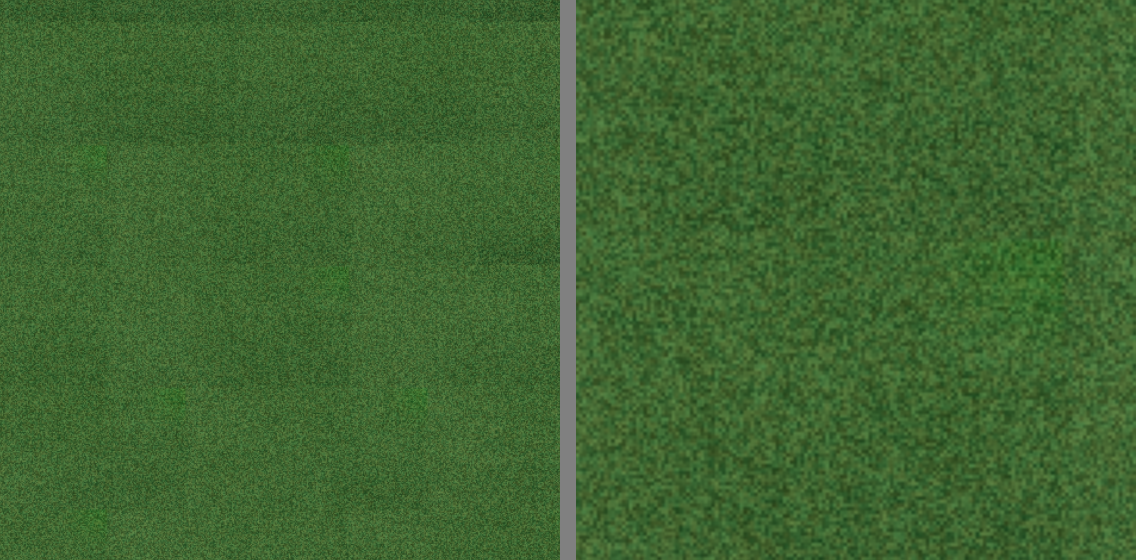
Left: the whole. Right: its middle third, enlarged.
Give the GLSL for this texture, as a WebGL 1 fragment shader.

```glsl
precision highp float;

uniform vec2 u_resolution;

const vec3 TURF = vec3(0.250, 0.402, 0.191);
const vec3 FRESH_TINT = vec3(-0.026, 0.024, -0.022);  // vivid tile corners
const vec3 WORN_TINT = vec3(0.011, 0.008, 0.008);     // pale left sides
const vec3 SHADE_TINT = vec3(-0.035, -0.040, -0.020); // dark lower ends
const vec3 GRAIN_TINT = vec3(0.185, 0.225, 0.145);
const vec3 HUE_TINT = vec3(0.070, -0.005, -0.015);

const vec2 TILE_SIZE = vec2(0.4323, 0.2168);
const vec2 TILE_ORIGIN = vec2(0.193, 0.092);
const float LOW_ROW_SHIFT = 0.140;
const float TOP_ROW_SHIFT = 0.228;
const float SEAM_SOFTNESS = 0.004;
const float COARSE_GRAIN = 290.0;
const float FINE_GRAIN = 470.0;
const float WEAVE_COUNT = 190.0;
const float WEAVE_DEPTH = 0.014;
const float MOTTLE_DEPTH = 0.016;

float hash(vec2 p) {
  vec3 q = fract(vec3(p.xyx) * 0.1031);
  q += dot(q, q.yzx + 33.33);
  return fract((q.x + q.y) * q.z);
}

// Smooth value noise centred on zero
float noise(vec2 p) {
  vec2 cell = floor(p);
  vec2 f = fract(p);
  f *= f * (3.0 - 2.0 * f);
  float low = mix(hash(cell), hash(cell + vec2(1.0, 0.0)), f.x);
  float high = mix(hash(cell + vec2(0.0, 1.0)), hash(cell + 1.0), f.x);
  return mix(low, high, f.y) - 0.5;
}

// Colour offset of the staggered turf tiles
vec3 tileTint(vec2 uv) {
  float row = floor((uv.y - TILE_ORIGIN.y) / TILE_SIZE.y);
  float topRows = step(2.5, row);
  float lowRow = 1.0 - step(0.5, abs(row));
  float shift = LOW_ROW_SHIFT * lowRow + TOP_ROW_SHIFT * topRows;
  vec2 grid = (uv - TILE_ORIGIN - vec2(shift, 0.0)) / TILE_SIZE;
  vec2 id = floor(grid);
  vec2 t = fract(grid);

  // Fade each tint out at the seams
  vec2 soft = SEAM_SOFTNESS / TILE_SIZE;
  vec2 fade = smoothstep(vec2(0.0), soft, t) * smoothstep(vec2(0.0), soft, 1.0 - t);
  float inside = fade.x * fade.y;

  // Fresh corner: every tile in even rows, alternate tiles in odd rows
  float odd = mod(row, 2.0);
  float skipped = odd * step(0.5, mod(id.x + (row - 1.0) * 0.5, 2.0));
  float corner = smoothstep(0.78, 0.98, t.x) * smoothstep(0.60, 0.95, t.y);
  corner *= (1.0 - topRows) * (1.0 - skipped);

  // Shade gathers toward the lower right, strongest in the top rows
  float lower = smoothstep(0.75, 0.0, t.y);
  float shade = lower * mix(0.10 + 0.35 * t.x, 0.55 + 0.25 * t.x, topRows);
  shade *= 0.75 + 0.5 * hash(id + 17.0);
  float worn = (1.0 - smoothstep(0.0, 0.75, t.x)) * (1.0 - 0.6 * topRows);

  return inside * (FRESH_TINT * corner + SHADE_TINT * shade + WORN_TINT * worn);
}

// Dark lower ends of the narrow strip in alternate upper rows
float stripShade(vec2 uv) {
  float y = (uv.y - TILE_ORIGIN.y) / TILE_SIZE.y;
  float row = floor(y);
  float v = fract(y);
  float left = TILE_ORIGIN.x + TOP_ROW_SHIFT + TILE_SIZE.x;
  float side = smoothstep(left, left + SEAM_SOFTNESS, uv.x);
  float bottom = smoothstep(0.0, 0.02, v) * (1.0 - smoothstep(0.08, 0.32, v));
  return side * bottom * step(1.5, row) * (1.0 - mod(row, 2.0));
}

void main() {
  vec2 uv = gl_FragCoord.xy / u_resolution;
  vec3 color = TURF + tileTint(uv) + 0.6 * SHADE_TINT * stripShade(uv);

  // Broad unevenness and faint woven threads
  float mottle = noise(uv * 7.0 + 3.0) + 0.5 * noise(uv * 19.0 + 40.0);
  float weave = noise(uv * vec2(9.0, WEAVE_COUNT) + 71.0)
              + noise(uv * vec2(WEAVE_COUNT, 9.0) + 93.0);
  color += MOTTLE_DEPTH * mottle + WEAVE_DEPTH * weave;

  // Fine blades vary in brightness and in warmth
  float grain = 0.35 * noise(uv * COARSE_GRAIN) + 0.80 * noise(uv * FINE_GRAIN + 211.0);
  float warmth = noise(uv * COARSE_GRAIN + 517.0);
  color += GRAIN_TINT * grain + HUE_TINT * warmth;

  gl_FragColor = vec4(clamp(color, 0.0, 1.0), 1.0);
}
```
